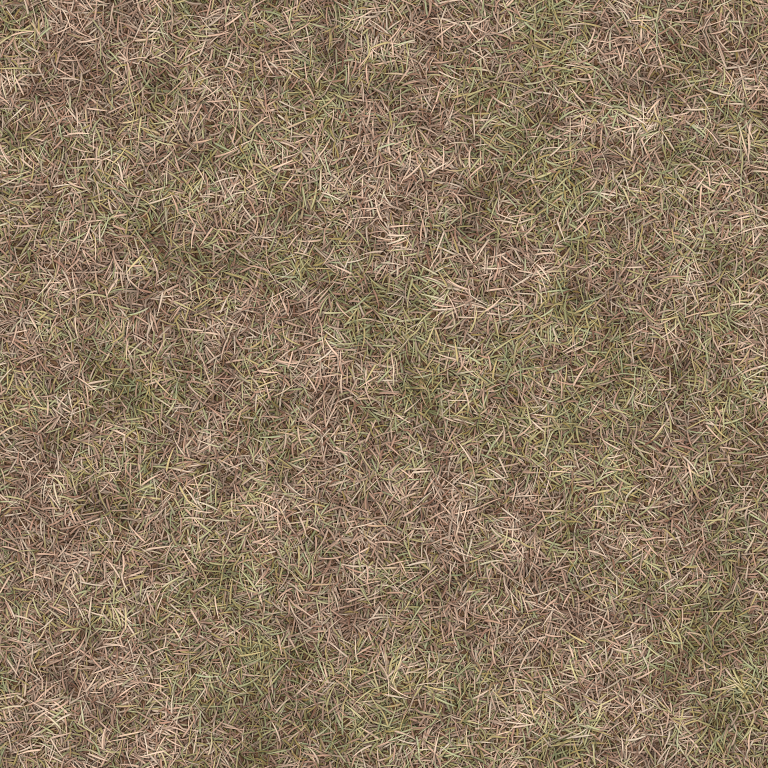
Reproduce this texture procedurally as a WebGL 2 fragment shader.

```glsl
#version 300 es
precision highp float;
precision highp int;

#define CELLS 48            // blade grid cells per side, a multiple of 4
#define LAYERS 26           // blade layers, bottom to top
#define BLADE_LENGTH 0.92   // longest half length, in cells
#define BLADE_WIDTH 0.066   // widest half width, in cells
#define BEND 0.14           // strongest sideways curve, in cells
#define TUFT_SPREAD 0.5     // angle variety in a tuft, in turns
#define GREEN_SHARE 0.36    // mean share of living blades
#define PATCHINESS 0.6      // strength of green and dry patches
#define SHADOW 0.24         // darkening beside a blade
#define EXPOSURE vec3(1.105, 1.07, 1.095)

uniform vec2 u_resolution;
out vec4 fragColor;

const float TAU = 6.28319;

// Four random values from integer keys
vec4 hash(ivec2 cell, int layer, int seed) {
    uvec4 v = uvec4(cell, layer, seed) * 1664525u + 1013904223u;
    v += v.yzxy * v.wxyz;
    v ^= v >> 16u;
    v += v.yzxy * v.wxyz;
    return vec4(v >> 8u) / 16777216.0;
}

float cornerSlope(ivec2 corner, vec2 offset, int period, int seed) {
    float angle = TAU * hash(corner % period, seed, 7).x;
    return dot(vec2(cos(angle), sin(angle)), offset);
}

// Gradient noise that wraps after a whole period
float gradientNoise(vec2 uv, int period, int seed) {
    vec2 p = uv * float(period);
    ivec2 i = ivec2(floor(p));
    vec2 f = fract(p);
    vec2 s = f * f * f * (f * (f * 6.0 - 15.0) + 10.0);
    float a = cornerSlope(i, f, period, seed);
    float b = cornerSlope(i + ivec2(1, 0), f - vec2(1, 0), period, seed);
    float c = cornerSlope(i + ivec2(0, 1), f - vec2(0, 1), period, seed);
    float d = cornerSlope(i + ivec2(1, 1), f - vec2(1, 1), period, seed);
    return mix(mix(a, b, s.x), mix(c, d, s.x), s.y);
}

// Dry blades run from brown through tan to straw, living ones through olive
vec3 bladeColor(float tone, float green, float warmth) {
    vec3 dry = mix(vec3(0.46, 0.36, 0.29), vec3(0.66, 0.56, 0.47), smoothstep(0.0, 0.55, tone));
    dry = mix(dry, vec3(0.83, 0.75, 0.64), smoothstep(0.5, 1.0, tone));
    dry += (warmth - 0.5) * vec3(0.04, -0.03, -0.04);
    vec3 living = mix(vec3(0.47, 0.45, 0.27), vec3(0.73, 0.72, 0.53), tone);
    living += (warmth - 0.5) * vec3(0.10, 0.0, -0.05);
    return mix(dry, living, green);
}

void main() {
    vec2 uv = gl_FragCoord.xy / u_resolution;
    float pixel = float(CELLS) / u_resolution.y;

    // Broad patches of growth and light
    float growth = gradientNoise(uv, 5, 1) + 0.8 * gradientNoise(uv, 13, 2);
    float light = 0.5 * gradientNoise(uv, 7, 3) + gradientNoise(uv, 22, 4);
    float greenShare = clamp(GREEN_SHARE + PATCHINESS * growth, 0.06, 0.85);

    // Soil
    float soil = gradientNoise(uv, 96, 5) + gradientNoise(uv, 190, 6);
    vec3 color = vec3(0.37, 0.285, 0.20) * (1.0 + 0.35 * soil);

    // Blades, painted upward
    for (int layer = 0; layer < LAYERS; layer++) {
        float height = float(layer) / float(LAYERS - 1);
        vec2 p = uv * float(CELLS) + hash(ivec2(0), layer, 3).xy;
        ivec2 home = ivec2(floor(p));
        for (int k = 0; k < 9; k++) {
            ivec2 cell = home + ivec2(k % 3, k / 3) - 1;
            ivec2 id = (cell + CELLS) % CELLS;
            vec4 shape = hash(id, layer, 0);
            float tuft = hash(id / 4, layer, 2).x;

            // Position along and across the blade
            float angle = TAU * (tuft + TUFT_SPREAD * (shape.z - 0.5));
            vec2 axis = vec2(cos(angle), sin(angle));
            vec2 q = p - vec2(cell) - shape.xy;
            float along = dot(q, axis) / (BLADE_LENGTH * mix(0.36, 1.0, shape.w));
            if (abs(along) > 1.0) continue;
            float across = dot(q, vec2(-axis.y, axis.x));
            if (abs(across) > BEND + 0.2) continue;

            vec4 look = hash(id, layer, 1);
            across += BEND * (2.0 * look.x - 1.0) * (along * along - 0.3);
            float taper = 1.0 - pow(0.5 + 0.5 * along, 2.5);
            taper *= smoothstep(-1.0, -0.7, along);
            float halfWidth = BLADE_WIDTH * mix(0.5, 1.0, look.y) * taper;
            float cover = clamp((halfWidth - abs(across)) / pixel + 0.5, 0.0, 1.0);
            cover *= smoothstep(0.0, 0.3, taper);
            float shade = smoothstep(halfWidth + 0.11, halfWidth, abs(across + 0.03)) * taper;

            // Colour with a lit side and a darker root
            float green = smoothstep(-0.12, 0.12, greenShare - look.z);
            float tone = clamp(look.w * 0.85 + 0.12 * height + 0.25 * light, 0.0, 1.0);
            vec3 blade = bladeColor(tone, green, fract(look.y * 7.0));
            blade *= mix(0.80, 1.06, height) * (1.0 + 0.09 * along);
            blade *= 1.0 + 0.06 * clamp(across / BLADE_WIDTH, -1.0, 1.0);
            color = mix(color * (1.0 - SHADOW * shade), blade, cover);
        }
    }

    color *= EXPOSURE * (1.0 + 0.14 * light);
    fragColor = vec4(clamp(color, 0.0, 1.0), 1.0);
}
```
